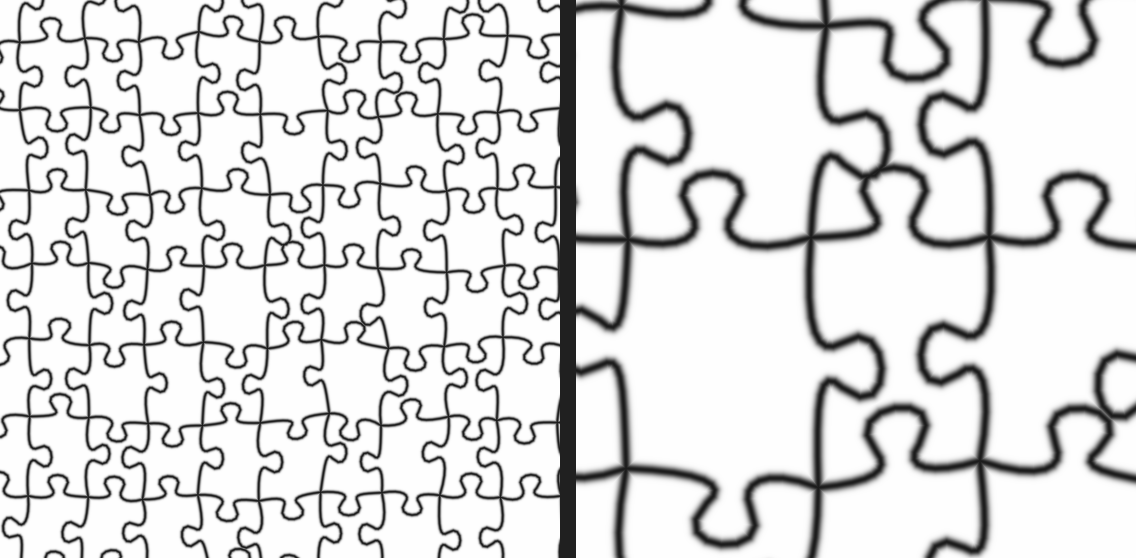
Left, the full canvas; right, a detail of the centre.
Reproduce this pattern procedurally as a Shadertoy shader.

```glsl
const vec2 CELL = vec2(0.1067, 0.1373);    // piece size, in canvas heights
const vec2 ORIGIN = vec2(0.0458, 0.1110);  // first grid corner
const float JITTER = 0.0115;               // corner wander
const float TAB = 0.0395;                  // tab height
const float LINE = 0.0031;                 // soft line radius
const int STEPS = 8;                       // segments per curve

// Integer hash of a grid index and a salt, three values in 0..1
vec3 hash3(ivec2 id, int salt) {
    uvec3 v = uvec3(ivec3(id + 64, salt)) * 1664525u + 1013904223u;
    v.x += v.y * v.z; v.y += v.z * v.x; v.z += v.x * v.y;
    v ^= v >> 16u;
    v.x += v.y * v.z; v.y += v.z * v.x; v.z += v.x * v.y;
    return vec3(v >> 8u) / 16777216.0;
}

vec2 corner(ivec2 id) {
    return ORIGIN + vec2(id) * CELL + (hash3(id, 1).xy * 2.0 - 1.0) * JITTER;
}

float segmentDistance(vec2 p, vec2 a, vec2 b) {
    vec2 ap = p - a, ab = b - a;
    return length(ap - ab * clamp(dot(ap, ab) / dot(ab, ab), 0.0, 1.0));
}

vec2 bezier(vec2 a, vec2 b, vec2 c, vec2 d, float t) {
    float s = 1.0 - t;
    return s * s * s * a + 3.0 * s * t * (s * b + t * c) + t * t * t * d;
}

float bezierDistance(vec2 p, vec2 a, vec2 b, vec2 c, vec2 d) {
    float nearest = 1e3;
    vec2 previous = a;
    for (int i = 1; i <= STEPS; i++) {
        vec2 next = bezier(a, b, c, d, float(i) / float(STEPS));
        nearest = min(nearest, segmentDistance(p, previous, next));
        previous = next;
    }
    return nearest;
}

// Distance to a piece edge from a to b with one knob near its middle
float edgeDistance(vec2 p, vec2 a, vec2 b, vec3 shape, vec3 bend) {
    float bound = segmentDistance(p, a, b);
    if (bound > TAB * 1.5) return bound;

    // Frame of the knob: x along the edge, y towards its tip
    float size = TAB * mix(0.93, 1.06, bend.z);
    vec2 along = normalize(b - a);
    vec2 outward = vec2(-along.y, along.x) * (shape.x < 0.5 ? -1.0 : 1.0);
    vec2 middle = mix(a, b, 0.5 + (shape.y - 0.5) * 0.1);
    mat2 toLocal = transpose(mat2(along, outward)) / size;
    vec2 q = toLocal * (p - middle);
    vec2 start = toLocal * (a - middle);
    vec2 end = toLocal * (b - middle);

    // Shoulders sway, the head leans
    vec2 sway = vec2(-0.13) + (bend.xy - 0.5) * 0.4;
    float lean = (shape.z - 0.5) * 0.2;
    vec2 neckL = vec2(-0.33, 0.40), neckR = vec2(0.33, 0.40);
    float d = bezierDistance(q, start, vec2(-0.46, sway.x), vec2(-0.07 - lean, 0.07), neckL);
    d = min(d, bezierDistance(q, neckL, vec2(-0.93 + lean, 1.2), vec2(0.93 + lean, 1.2), neckR));
    d = min(d, bezierDistance(q, neckR, vec2(0.07 - lean, 0.07), vec2(0.46, sway.y), end));
    return d * size;
}

// Distance to the nearest cut between pieces
float cutDistance(vec2 p) {
    ivec2 home = ivec2(floor((p - ORIGIN) / CELL));
    float d = 1e3;
    for (int j = -1; j <= 1; j++)
    for (int i = -1; i <= 1; i++) {
        ivec2 id = home + ivec2(i, j);
        vec2 a = corner(id);
        vec2 right = corner(id + ivec2(1, 0));
        vec2 top = corner(id + ivec2(0, 1));
        d = min(d, edgeDistance(p, a, right, hash3(id, 2), hash3(id, 3)));
        d = min(d, edgeDistance(p, a, top, hash3(id, 4), hash3(id, 5)));
    }
    return d;
}

void mainImage(out vec4 fragColor, in vec2 fragCoord) {
    vec2 p = fragCoord / iResolution.y;
    float d = cutDistance(p) / LINE;
    float ink = exp(-d * d);
    vec3 paper = vec3(0.995), inkColor = vec3(0.11);
    fragColor = vec4(mix(paper, inkColor, ink), 1.0);
}
```
